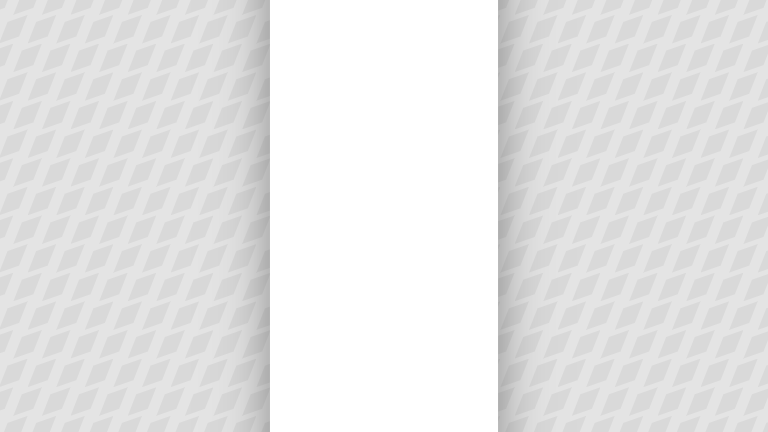
Reproduce this background procedurally as a Shadertoy shader.

```glsl
// A white upright panel over a pale grey wall of slanted tiles.
// Tiles are parallelograms on a staggered lattice; the panel casts a soft
// shadow to both sides. Lengths are in units of the canvas height.

const vec3 WALL = vec3(0.894);
const vec3 TILE = vec3(0.850);
const vec3 PANEL = vec3(1.0);

const vec2 PITCH = vec2(0.0662, 0.0663);
const vec2 TILE_ORIGIN = vec2(0.0308, 0.9324);
const vec2 LOW_EDGE = vec2(0.0463, 0.0162);   // shallow side of a tile
const vec2 STEEP_EDGE = vec2(0.0197, 0.0498); // steep side of a tile
const float PANEL_HALF_WIDTH = 0.264;

float cross2(vec2 a, vec2 b) {
    return a.x * b.y - a.y * b.x;
}

// Distance to a centred parallelogram with sides u and v
float parallelogram(vec2 p, vec2 u, vec2 v) {
    float halfArea = 0.5 * abs(cross2(u, v));
    float dU = (abs(cross2(p, u)) - halfArea) / length(u);
    float dV = (abs(cross2(p, v)) - halfArea) / length(v);
    return max(dU, dV);
}

// Local position in the lattice; every other row moves by half a cell
vec2 staggeredCell(vec2 p, vec2 pitch) {
    float row = floor(p.y / pitch.y + 0.5);
    p.x -= 0.5 * pitch.x * mod(row, 2.0);
    return p - pitch * vec2(floor(p.x / pitch.x + 0.5), row)
             ;
}

float coverage(float dist, float pixel) {
    return clamp(0.5 - dist / pixel, 0.0, 1.0);
}

// Darkening at a given distance from the panel
float shadow(float dist, float strength, float reach) {
    return strength * exp(-pow(max(dist, 0.0) / reach, 1.3));
}

void mainImage(out vec4 fragColor, in vec2 fragCoord) {
    float pixel = 1.0 / iResolution.y;
    vec2 p = fragCoord * pixel;
    float middle = 0.5 * iResolution.x * pixel;

    // Tiled wall; the right side is shifted by half a cell
    vec2 q = p - TILE_ORIGIN;
    q.x -= step(middle, p.x) * (0.5 * PITCH.x + 0.002);
    float tile = parallelogram(staggeredCell(q, PITCH), LOW_EDGE, STEEP_EDGE);
    vec3 color = mix(WALL, TILE, coverage(tile, pixel));

    // Shadow, then the panel on top
    float panel = abs(p.x - middle) - PANEL_HALF_WIDTH;
    color *= 1.0 - shadow(panel, 0.20, 0.052);
    color = mix(color, PANEL, coverage(panel, pixel));

    fragColor = vec4(color, 1.0);
}
```
